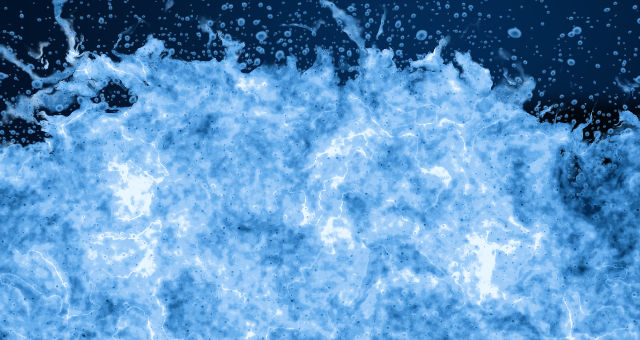
Reproduce this texture procedurally as a Shadertoy shader.

```glsl
// Backlit blue water splash: a churning foam mass with ragged crest and flying drops.
#define NIGHT vec3(0.005, 0.06, 0.14)
#define NAVY vec3(0.01, 0.17, 0.34)
#define DEEP vec3(0.11, 0.38, 0.61)
#define MID vec3(0.24, 0.54, 0.81)
#define SKY vec3(0.40, 0.68, 0.92)
#define PALE vec3(0.60, 0.79, 0.97)
#define GLINT vec3(0.90, 0.96, 1.0)
#define BODY_TONE 0.58
#define RAGGED 0.34
#define SPRAY 0.62
#define CHURN 0.10

float hash(vec2 p) {
    vec3 q = fract(p.xyx * 0.1031);
    q += dot(q, q.yzx + 33.33);
    return fract((q.x + q.y) * q.z);
}

float noise(vec2 p) {
    vec2 i = floor(p), f = fract(p);
    f = f * f * (3.0 - 2.0 * f);
    return mix(mix(hash(i), hash(i + vec2(1, 0)), f.x),
               mix(hash(i + vec2(0, 1)), hash(i + vec2(1, 1)), f.x), f.y);
}

float fbm(vec2 p) {
    float sum = 0.0, amp = 0.52;
    for (int i = 0; i < 5; i++) {
        sum += amp * noise(p);
        p = mat2(1.6, 1.2, -1.2, 1.6) * p + 17.3;
        amp *= 0.5;
    }
    return sum;
}

float ridge(vec2 p) { return 1.0 - abs(2.0 * noise(p) - 1.0); }

float blob(vec2 p, vec2 centre, vec2 size) {
    vec2 d = (p - centre) / size;
    return exp(-dot(d, d));
}

// Mean height of the water along the canvas
float crest(float x) {
    return 0.58 + 0.26 * smoothstep(-0.1, 0.5, x) - 0.05 * smoothstep(0.9, 1.3, x)
         - 0.19 * smoothstep(1.35, 1.75, x);
}

// Scattered drops: x = coverage, y = brightness from dark core to lit rim
vec2 drops(vec2 p, float cells, float seed, float fill, float falloff) {
    vec2 g = p * cells, id = floor(g);
    float pick = hash(id + seed), size = hash(id + seed + 41.0);
    float radius = mix(0.07, 0.26, size * size);
    vec2 offset = vec2(hash(id + seed + 7.0), hash(id + seed + 23.0)) - 0.5;
    vec2 d = fract(g) - 0.5 - offset * (0.9 - 2.6 * radius);
    d.x *= 0.85 + 0.4 * pick;
    float r = length(d), feather = cells / iResolution.y;
    vec2 centre = (id + 0.5) / cells;
    float above = max(centre.y - crest(centre.x), 0.0);
    float present = step(pick, fill * (exp(-above * falloff) + 0.12));
    float cover = present * (1.0 - smoothstep(radius - feather, radius + feather, r));
    return vec2(cover, smoothstep(0.1, 0.9, r / radius + d.y / radius * 0.4));
}

// Distance to a bent strand of water
float strand(vec2 p, vec2 a, vec2 b, float bend) {
    vec2 ab = b - a;
    float t = clamp(dot(p - a, ab) / dot(ab, ab), 0.0, 1.0);
    vec2 bow = vec2(-ab.y, ab.x) * bend * 4.0 * t * (1.0 - t);
    return length(p - a - ab * t - bow);
}

vec3 waterRamp(float t) {
    vec3 c = mix(NAVY, DEEP, smoothstep(0.0, 0.25, t));
    c = mix(c, MID, smoothstep(0.22, 0.43, t));
    c = mix(c, SKY, smoothstep(0.40, 0.62, t));
    c = mix(c, PALE, smoothstep(0.60, 0.82, t));
    return mix(c, GLINT, smoothstep(0.84, 1.12, t));
}

void mainImage(out vec4 fragColor, in vec2 fragCoord) {
    vec2 p = fragCoord / iResolution.y;
    p.x *= 1.88 * iResolution.y / iResolution.x;

    // Night backdrop, black at the lower right and at the left
    vec3 col = mix(NIGHT, NAVY, blob(p, vec2(1.25, 0.92), vec2(0.85, 0.40)));
    col *= 1.0 - 0.75 * smoothstep(0.74, 0.66, p.y) * smoothstep(1.3, 1.7, p.x);

    // Swirled coordinates shared by edge and foam
    vec2 swirl = vec2(fbm(p * 7.0), fbm(p * 7.0 + 31.0)) - 0.5;
    vec2 w = p + swirl * CHURN * 2.0;
    float broad = fbm(w * 5.0 + 3.0), medium = fbm(w * 17.0 + 11.0);
    float veins = ridge(w * 24.0 + 5.0), fine = fbm(p * 62.0);

    // Ragged crest with dark gaps on the left and thin filaments above
    float depth = crest(p.x) - p.y + RAGGED * (medium - 0.5) + 0.24 * (broad - 0.5);
    depth -= 0.13 * blob(p, vec2(0.38, 0.69), vec2(0.10, 0.05));
    depth -= 0.11 * blob(p, vec2(0.08, 0.61), vec2(0.14, 0.08));
    float cover = smoothstep(-0.012, 0.018, depth);
    float filament = smoothstep(0.84, 0.95, ridge(w * 12.0 + 2.0));
    cover = max(cover, filament * smoothstep(-0.13, -0.02, depth) * 0.9);
    float arc = min(strand(w, vec2(-0.02, 0.86), vec2(0.23, 0.86), -0.25),
                    strand(w, vec2(0.22, 1.02), vec2(0.27, 0.80), -0.2));
    arc = min(arc, strand(w, vec2(0.25, 0.87), vec2(0.02, 0.66), 0.15));
    arc = min(arc, strand(w, vec2(0.97, 0.93), vec2(1.07, 0.80), 0.2));
    cover = max(cover, 0.85 * smoothstep(0.026, 0.010, arc + 0.03 * (medium - 0.5)));

    // Foam tone: layered churn, bright pools, shaded corners
    float tone = BODY_TONE + 0.55 * (broad - 0.5) + 0.75 * (medium - 0.5)
               + 0.16 * (veins - 0.5) + 0.55 * (fine - 0.5);
    tone += 0.24 * blob(w, vec2(0.40, 0.44), vec2(0.13, 0.09));
    tone += 0.17 * blob(w, vec2(0.19, 0.40), vec2(0.10, 0.08));
    tone += 0.22 * blob(w, vec2(0.54, 0.28), vec2(0.16, 0.10));
    tone += 0.20 * blob(w, vec2(0.71, 0.54), vec2(0.07, 0.08));
    tone += 0.20 * blob(w, vec2(0.71, 0.17), vec2(0.10, 0.06));
    float pool = blob(w, vec2(1.45, 0.29), vec2(0.18, 0.14));
    tone += 0.25 * pool + 0.05 * blob(p, vec2(0.8, 0.3), vec2(0.8, 0.4));
    tone -= 0.24 * smoothstep(1.55, 1.9, p.x) + 0.16 * blob(p, vec2(0.0), vec2(0.3, 0.25));
    tone -= 0.10 * smoothstep(0.16, 0.0, depth);
    tone += 0.28 * pow(ridge(w * 15.0 + 8.0), 14.0) * smoothstep(0.45, 0.6, broad);

    // Bubbles inside the foam, dark cores and pale beads
    vec2 dark = drops(p + swirl * 0.02, 46.0, 90.0, 0.30 + 0.35 * pool, 0.0);
    vec2 bead = drops(p + swirl * 0.02, 34.0, 150.0, 0.30, 0.0);
    tone += dark.x * mix(-0.30, 0.02, dark.y) + bead.x * mix(-0.08, 0.18, bead.y);
    col = mix(col, waterRamp(tone), cover);

    // Flying spray, from large drops to mist
    float cells = 15.0;
    for (int i = 0; i < 4; i++) {
        vec2 q = p + swirl * 0.03 + float(i) * vec2(0.0137, 0.0);
        vec2 drop = drops(q, cells, 200.0 + 60.0 * float(i), SPRAY, 7.0);
        float airborne = 1.0 - smoothstep(-0.02, 0.10, depth);
        col = mix(col, waterRamp(0.22 + 0.42 * drop.y), drop.x * airborne * 0.85);
        cells *= 1.6;
    }
    fragColor = vec4(col, 1.0);
}
```
